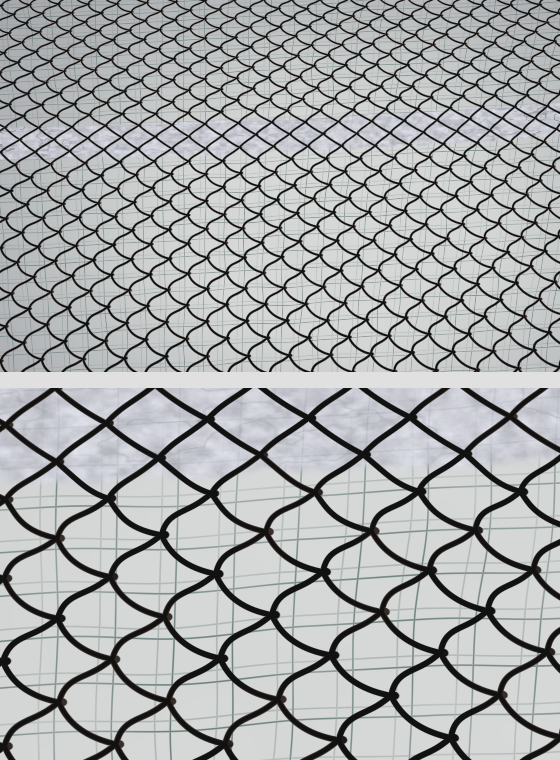
Top: the whole. Bottom: its middle third, enlarged.
A WebGL 2 fragment shader for this pattern:

```glsl
#version 300 es
precision highp float;

uniform vec2 u_resolution;
out vec4 fragColor;

// Lengths are in canvas heights, y runs downward
const float COLUMN_WIDTH = 0.078;    // link width at the top edge
const float COLUMN_GROWTH = 0.034;   // added link width at the bottom edge
const float ROW_DENSITY = 40.0;
const float ROW_HORIZON = 0.9375;
const float FENCE_TILT = 0.02;
const vec2 FENCE_PIVOT = vec2(0.537, 0.586);
const vec2 LATTICE_PHASE = vec2(0.68, 15.15);
const float WIRE_BOW = 0.14;
const float WIRE_HALF_TOP = 0.0021;
const float WIRE_HALF_BOTTOM = 0.0031;
const float KNOT_RADIUS = 0.0042;
const float MESH_COLUMN = 0.055;
const float MESH_ROW_DENSITY = 37.0;
const float MESH_HALF = 0.0007;
const float BAND_HALF = 0.045;

const vec3 SKY_LIGHT = vec3(0.835, 0.845, 0.840);
const vec3 SKY_DIM = vec3(0.660, 0.670, 0.685);
const vec3 BAND_COLOR = vec3(0.790, 0.795, 0.835);
const vec3 CREASE_COLOR = vec3(0.470, 0.485, 0.510);
const vec3 MESH_COLOR = vec3(0.340, 0.430, 0.410);
const vec3 WIRE_COLOR = vec3(0.065, 0.065, 0.065);
const vec3 RUST_COLOR = vec3(0.320, 0.250, 0.210);

float hash(vec2 p) {
  vec3 h = fract(vec3(p.xyx) * 0.1031);
  h += dot(h, h.yzx + 33.33);
  return fract((h.x + h.y) * h.z);
}

float noise(vec2 p) {
  vec2 i = floor(p), f = fract(p);
  f = f * f * (3.0 - 2.0 * f);
  return mix(mix(hash(i), hash(i + vec2(1, 0)), f.x),
             mix(hash(i + vec2(0, 1)), hash(i + vec2(1, 1)), f.x), f.y);
}

float fbm(vec2 p) {
  float sum = 0.0, gain = 0.5;
  for (int i = 0; i < 4; i++) {
    sum += gain * noise(p);
    p = p * 2.03 + 17.1;
    gain *= 0.5;
  }
  return sum;
}

// Distance to the nearest integer contour of a field
float contour(float field) {
  float slope = length(vec2(dFdx(field), dFdy(field))) * u_resolution.y;
  return abs(fract(field + 0.5) - 0.5) / max(slope, 1e-4);
}

float cover(float dist, float halfWidth) {
  float soft = 0.75 / u_resolution.y;
  return 1.0 - smoothstep(halfWidth - soft, halfWidth + soft, dist);
}

float bump(float t) {
  t = fract(t);
  return 4.0 * t * (1.0 - t);
}

// Thin wavering net behind the fence
float mesh(vec2 pos) {
  vec2 waver = vec2(noise(pos * 11.0), noise(pos * 9.0 + 40.0)) - 0.5;
  float x = pos.x + 0.16 * (pos.x - 0.5) * (pos.y - 0.5) + 0.011 * waver.x;
  float y = pos.y + 0.05 * pos.x + 0.008 * waver.y;
  float upright = cover(contour(x / MESH_COLUMN), MESH_HALF);
  float level = cover(contour(MESH_ROW_DENSITY * log(1.0 + y / ROW_HORIZON)), MESH_HALF);
  return max(upright, level) * (0.55 + 0.5 * noise(pos * 14.0 + 7.0));
}

void main() {
  vec2 pos = vec2(gl_FragCoord.x, u_resolution.y - gl_FragCoord.y) / u_resolution.y;

  // Overcast backdrop
  float dim = smoothstep(0.25, 1.05, length((pos - vec2(0.9, 0.62)) * vec2(0.85, 1.15)));
  vec3 color = mix(SKY_LIGHT, SKY_DIM, dim) + 0.02 * (fbm(pos * 5.0) - 0.5);

  // Net and its faint double
  float net = max(mesh(pos), 0.4 * mesh(pos + vec2(0.014, 0.009)));
  color = mix(color, MESH_COLOR, 0.8 * net);

  // Crumpled translucent strip
  float bandY = pos.y - (0.385 - 0.012 * pos.x - 0.02 * pos.x * pos.x);
  float ragged = abs(bandY) + 0.018 * (fbm(pos * 22.0) - 0.5);
  float band = 1.0 - smoothstep(BAND_HALF - 0.007, BAND_HALF + 0.004, ragged);
  float grain = fbm(pos * vec2(70.0, 110.0));
  float ends = smoothstep(0.45, 0.8, abs(pos.x - 0.75));
  float fold = abs(fbm(pos * vec2(14.0, 26.0) + 3.0 * bandY) - 0.47);
  float crease = (1.0 - smoothstep(0.0, 0.03, fold)) * (0.2 + 0.6 * ends);
  vec3 film = mix(BAND_COLOR + 0.28 * (grain - 0.47), CREASE_COLOR, crease);
  color = mix(color, film, 0.85 * band);

  // Fence lattice, widening toward the bottom
  vec2 bent = pos + 0.005 * (vec2(noise(pos * 7.0), noise(pos * 7.0 + 31.0)) - 0.5);
  float width = COLUMN_WIDTH + COLUMN_GROWTH * bent.y;
  float depth = bent.y + FENCE_TILT * (bent.x - FENCE_PIVOT.y);
  float column = (bent.x - FENCE_PIVOT.x) / width - LATTICE_PHASE.x;
  float row = ROW_DENSITY * log(1.0 + depth / ROW_HORIZON) - LATTICE_PHASE.y;
  float p = column + 0.5 * row, q = column - 0.5 * row;

  // Bowed wires, pulled straight along the strip
  float bow = WIRE_BOW * mix(0.25, 1.0, smoothstep(0.03, 0.09, abs(bandY)));
  float falling = contour(q + bow * bump(p));
  float rising = contour(p + 0.6 * bow * bump(q) + 0.3 * bow * sin(6.28318 * q));
  float wireHalf = mix(WIRE_HALF_TOP, WIRE_HALF_BOTTOM, pos.y);
  float wireDist = min(falling, rising);

  // Hooked knots at the crossings
  vec2 cell = fract(vec2(p, q) + 0.5) - 0.5;
  float rowHeight = (ROW_HORIZON + depth) / ROW_DENSITY;
  vec2 knot = vec2(0.5 * (cell.x + cell.y) * width - 0.002, (cell.x - cell.y) * rowHeight);
  float knotDist = length(knot * vec2(0.75, 1.0));
  float wire = max(cover(wireDist, wireHalf), cover(knotDist, KNOT_RADIUS * (0.7 + 0.4 * pos.y)));

  float rust = smoothstep(0.4, 1.0, wireDist / wireHalf) * smoothstep(0.35, 0.7, noise(pos * 19.0));
  color = mix(color, mix(WIRE_COLOR, RUST_COLOR, 0.6 * rust), wire);
  fragColor = vec4(color, 1.0);
}
```
